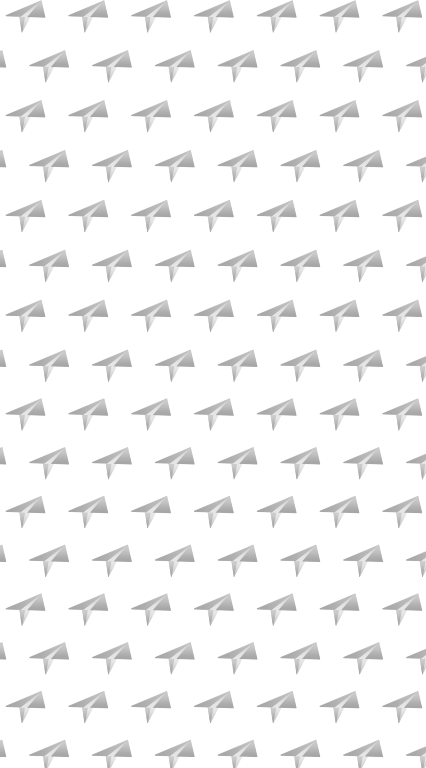
This pattern is drawn by a WebGL 2 fragment shader. Its source:

```glsl
#version 300 es
precision highp float;
// Grey folded paper planes in staggered rows on white.
// Each cell layers a few rounded triangle distance functions,
// shaded with soft gradients; the canvas is 1152 units high.

uniform vec2 u_resolution;
out vec4 fragColor;

float segmentDistance(vec2 p, vec2 a, vec2 b) {
    vec2 ab = b - a;
    return length(p - a - ab * clamp(dot(p - a, ab) / dot(ab, ab), 0.0, 1.0));
}

float side(vec2 p, vec2 a, vec2 b) {
    return (b.x - a.x) * (p.y - a.y) - (b.y - a.y) * (p.x - a.x);
}

// Signed distance to a triangle of either winding
float triangle(vec2 p, vec2 a, vec2 b, vec2 c) {
    float edge = min(segmentDistance(p, a, b),
                 min(segmentDistance(p, b, c), segmentDistance(p, c, a)));
    vec3 s = vec3(side(p, a, b), side(p, b, c), side(p, c, a)) * sign(side(c, a, b));
    return min(s.x, min(s.y, s.z)) > 0.0 ? -edge : edge;
}

float coverage(float d, float pixel) {
    return 1.0 - smoothstep(-0.6 * pixel, 0.6 * pixel, d);
}

// Grey of one plane; the nose is at the origin and y points down
float paperPlane(vec2 p, float pixel) {
    vec2 nose = vec2(0.5, 0.0), top = vec2(52.5, -22.0), tail = vec2(58.0, 2.0);
    vec2 keel = vec2(24.0, 24.5), finFront = vec2(20.5, 2.0);
    float grey = 1.0;

    // Fin: pale far side, darker near side
    float fin = triangle(p, finFront, keel, vec2(36.0, 2.0)) - 0.6;
    grey = mix(grey, mix(0.91, 0.78, smoothstep(2.0, 25.0, p.y)), coverage(fin, pixel));
    float nearFin = triangle(p, finFront, keel, vec2(28.0, 2.0)) - 0.5;
    grey = mix(grey, mix(0.80, 0.66, smoothstep(2.0, 22.0, p.y)), coverage(nearFin, pixel));

    // Wings, darker towards the lower edge
    float wings = coverage(triangle(p, nose, top, tail) - 1.0, pixel);
    float wingGrey = mix(0.79, 0.65, smoothstep(-20.0, 3.0, p.y));
    float leftWing = coverage(triangle(p, nose, top, finFront), pixel);
    wingGrey = mix(wingGrey, mix(0.66, 0.74, smoothstep(4.0, 46.0, p.x)), leftWing);

    // Pale crease between the wings
    float crease = triangle(p, top, vec2(20.0, 3.0), vec2(31.0, 3.0));
    wingGrey = mix(wingGrey, mix(0.82, 0.90, smoothstep(-22.0, 0.0, p.y)),
                   coverage(crease, pixel));
    return mix(grey, wingGrey, wings);
}

void main() {
    float pixel = 1152.0 / u_resolution.y;
    vec2 p = vec2(gl_FragCoord.x, u_resolution.y - gl_FragCoord.y) * pixel;

    // Rows sit slightly closer together after the seventh
    float t = (p.y + 8.0) / 74.85;
    float row = floor(t + 0.0235 * max(t - 7.0, 0.0));
    float rowTop = 74.85 * row - 1.7 * max(row - 7.0, 0.0);

    // Odd rows are shifted to the right
    float start = mix(9.0, 44.5, mod(row, 2.0));
    vec2 local = vec2(mod(p.x - start + 17.0, 94.2) - 17.0, p.y - rowTop - 23.5);
    fragColor = vec4(vec3(paperPlane(local, pixel)), 1.0);
}
```
